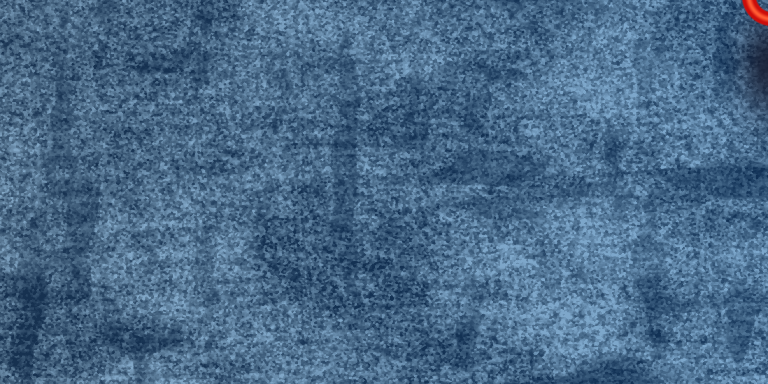
Reproduce this texture procedurally as a Shadertoy shader.

```glsl
// Worn blue cloth: speckled pile with soft cloudy fading, ragged dark stains
// along both thread directions, and a glowing red rim in the top right corner.
// Every layer is the same smooth cellular noise at another scale and stretch.

vec3 hash3(vec2 cell) {
    vec3 q = fract(cell.xyx * vec3(0.1031, 0.1030, 0.0973));
    q += dot(q, q.yxz + 33.33);
    return fract((q.xxy + q.yzz) * q.zyx);
}

// Random values blended around scattered cell points; mean 0, spread near 1
float cellNoise(vec2 p) {
    vec2 base = floor(p);
    float sum = 0.0, weights = 0.0;
    for (int y = -1; y <= 1; y++) {
        for (int x = -1; x <= 1; x++) {
            vec2 cell = base + vec2(x, y);
            vec3 rnd = hash3(cell + 217.0);
            vec2 d = cell + rnd.xy - p;
            float w = exp(-7.0 * dot(d, d));
            sum += w * rnd.z;
            weights += w;
        }
    }
    return 4.0 * (sum / weights - 0.5);
}

// Dark, mid and pale dye along one tone axis from -1 to 1
vec3 dye(float tone) {
    vec3 deep = vec3(0.13, 0.25, 0.38);
    vec3 mid = vec3(0.29, 0.42, 0.54);
    vec3 pale = vec3(0.45, 0.60, 0.73);
    return tone < 0.0 ? mix(mid, deep, -tone) : mix(mid, pale, tone);
}

void mainImage(out vec4 fragColor, in vec2 fragCoord) {
    vec2 p = fragCoord / iResolution.y;
    vec2 corner = vec2(iResolution.x / iResolution.y, 1.0);
    float across = p.x / corner.x;

    // Pile: fine flecks over slightly coarser tufts
    float flecks = cellNoise(p * vec2(165.0, 185.0));
    float tufts = cellNoise(p * vec2(75.0, 88.0) + 31.0);
    float ragged = cellNoise(p * 38.0 + 7.0);

    // Cloudy wear, paler towards the lower right
    float clouds = 0.30 * cellNoise(p * vec2(3.0, 4.5) + 3.0)
                 + 0.20 * cellNoise(p * vec2(9.0, 15.0) + 11.0);
    float fading = 0.7 * (across - 0.5) * (1.3 - 0.6 * p.y)
                 + 0.12 * sin(4.0 * p.x + 2.0 * sin(3.0 * p.y));

    // Thin horizontal threads, clearest near the bottom
    float threads = cellNoise(p * vec2(7.0, 85.0) + 19.0) * mix(0.28, 0.10, p.y);

    // Stains stretched along and across the cloth, with broken edges
    vec2 bent = p + 0.008 * vec2(sin(23.0 * p.y), sin(19.0 * p.x));
    float along = cellNoise(bent * vec2(3.5, 17.0) + 43.0);
    float upright = cellNoise(bent * vec2(17.0, 4.0) + 59.0);
    float edge = 0.28 * ragged + 0.12 * tufts;
    float stain = max(smoothstep(1.15, 1.65, along + edge),
                      smoothstep(1.25, 1.75, upright + edge));

    float pile = 0.68 * flecks + 0.36 * tufts + 0.14 * ragged;
    float tone = pile * (1.0 - 0.35 * stain) + clouds + fading + threads
               - 1.0 * stain + 0.1;
    vec3 color = dye(clamp(0.62 * tone, -1.35, 1.3));
    color += vec3(0.012, 0.0, -0.012) * (1.0 - 2.0 * across);

    // Shadow below the corner rim
    vec2 shade = (p - corner + vec2(0.0, 0.17)) / vec2(0.07, 0.13);
    color = mix(color, vec3(0.07, 0.09, 0.17), 0.85 * exp(-dot(shade, shade)));

    // Red rim with an orange ridge
    float ring = abs(length(p - corner - 0.012) - 0.062);
    vec3 rim = mix(vec3(0.80, 0.05, 0.04), vec3(1.0, 0.36, 0.20),
                   smoothstep(0.012, 0.0, ring));
    color = mix(color, rim, smoothstep(0.021, 0.015, ring));

    fragColor = vec4(clamp(color, 0.0, 1.0), 1.0);
}
```
